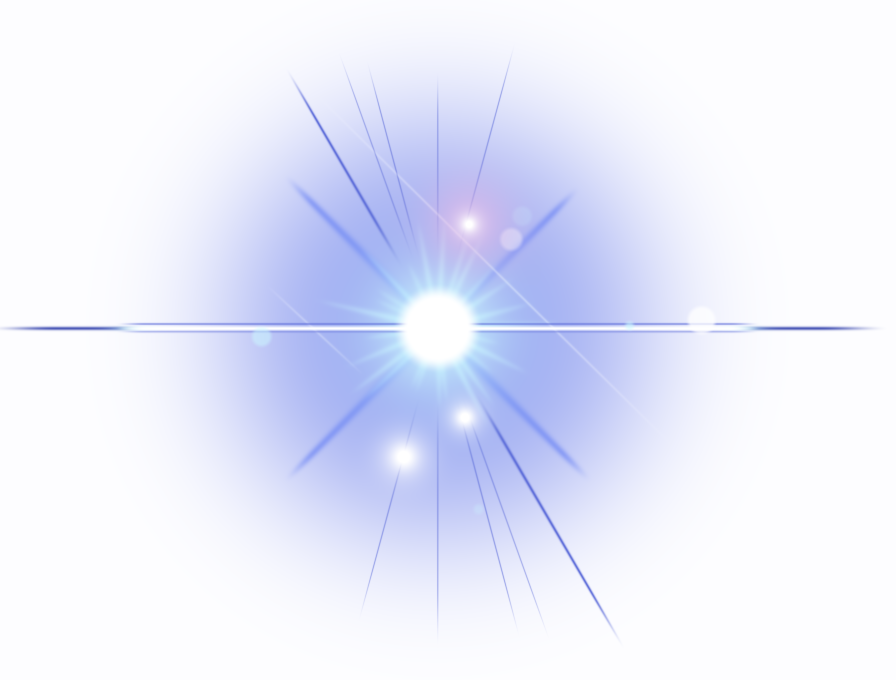
Reproduce this background procedurally as a Shadertoy shader.

```glsl
const vec3 PAPER = vec3(0.994, 0.994, 1.0);
const vec3 HALO_SHADE = vec3(0.40, 0.35, 0.06);
const vec3 RAY_BLUE = vec3(0.36, 0.42, 0.85);
const vec3 BEAM_BLUE = vec3(0.40, 0.50, 0.96);
const vec3 ICE = vec3(0.80, 0.98, 1.0);
const vec3 PINK = vec3(0.92, 0.73, 0.90);
const vec3 WHITE = vec3(1.0);

float hash(float n) {
    return fract(sin(n * 12.9898) * 43758.5453);
}

float bell(float d, float width) {
    return exp(-d * d / (width * width));
}

// Tapered ray leaving the origin at an angle in degrees
float ray(vec2 p, float angle, float len, float width) {
    float a = radians(angle);
    vec2 dir = vec2(cos(a), sin(a));
    float along = dot(p, dir) / len;
    float across = dir.x * p.y - dir.y * p.x;
    float taper = width * (1.0 - 0.45 * clamp(along, 0.0, 1.0));
    return bell(across, taper) * step(0.0, along) * (1.0 - smoothstep(0.8, 1.0, along));
}

// Thin line between two points, fading at both ends
float streak(vec2 p, vec2 a, vec2 b, float width) {
    vec2 ab = b - a;
    float t = clamp(dot(p - a, ab) / dot(ab, ab), 0.0, 1.0);
    return bell(length(p - a - ab * t), width) * 4.0 * t * (1.0 - t);
}

float disc(vec2 p, vec2 center, float radius, float blur) {
    return 1.0 - smoothstep(radius - blur, radius + blur, length(p - center));
}

vec3 addRays(vec3 color, vec2 p) {
    // Angle, upper length, lower length, strength
    vec4 rays[5] = vec4[5](
        vec4(120.2, 0.445, 0.548, 0.95),
        vec4(109.7, 0.435, 0.490, 0.42),
        vec4(104.8, 0.410, 0.472, 0.50),
        vec4(90.0, 0.380, 0.470, 0.48),
        vec4(74.9, 0.438, 0.448, 0.48));
    float reveal = smoothstep(0.10, 0.19, length(p));
    for (int i = 0; i < 5; i++) {
        vec4 r = rays[i];
        float width = mix(0.0017, 0.0030, smoothstep(0.6, 0.9, r.w));
        float amount = ray(p, r.x, r.y, width) + ray(p, r.x + 180.0, r.z, width);
        color = mix(color, RAY_BLUE, min(amount, 1.0) * r.w * reveal);
    }
    // Broad diagonal beams
    for (int i = 0; i < 4; i++) {
        float angle = 45.0 + 90.0 * float(i);
        float amount = ray(p, angle, i == 0 ? 0.295 : 0.32, 0.0085);
        color = mix(color, BEAM_BLUE, 0.58 * amount);
    }
    return color;
}

vec3 addSpikes(vec3 color, vec2 p) {
    for (int i = 0; i < 26; i++) {
        float n = float(i);
        float angle = (n + 0.8 * hash(n + 1.0)) * 360.0 / 26.0;
        float len = mix(0.10, 0.20, hash(n + 40.0));
        float fade = max(1.0 - length(p) / len, 0.0);
        color = mix(color, ICE, 0.75 * fade * ray(p, angle, len, 0.0065));
    }
    return color;
}

vec3 addHorizon(vec3 color, vec2 p) {
    float x = abs(p.x);
    float tip = 1.0 - smoothstep(0.56, 0.665, x);
    float inner = 1.0 - smoothstep(0.43, 0.475, x);
    float edges = bell(p.y - 0.0065, 0.0016) + 0.75 * bell(p.y + 0.0045, 0.0018);
    color = mix(color, RAY_BLUE, 0.65 * edges * inner);
    color = mix(color, RAY_BLUE * 0.85, bell(p.y, 0.0026) * tip * (1.0 - inner));
    color = mix(color, ICE, 0.7 * bell(p.y, 0.003) * bell(x - 0.45, 0.03));
    return mix(color, WHITE, bell(p.y, 0.0030) * inner);
}

vec3 addFlares(vec3 color, vec2 p) {
    // Position, radius, opacity of the pale discs
    vec4 discs[6] = vec4[6](
        vec4(0.108, 0.131, 0.016, 0.42),
        vec4(0.124, 0.165, 0.014, 0.20),
        vec4(-0.259, -0.012, 0.014, 0.50),
        vec4(0.388, 0.012, 0.020, 0.75),
        vec4(0.282, 0.004, 0.006, 0.60),
        vec4(0.060, -0.266, 0.007, 0.25));
    for (int i = 0; i < 6; i++) {
        vec4 d = discs[i];
        vec3 tint = i == 0 || i == 3 ? WHITE : ICE;
        color = mix(color, tint, d.w * disc(p, d.xy, d.z, 0.004));
    }
    // Soft sparks
    vec3 sparks[3] = vec3[3](
        vec3(0.046, 0.153, 0.020), vec3(-0.050, -0.189, 0.040), vec3(0.040, -0.131, 0.028));
    color = mix(color, PINK, 0.65 * bell(length(p - sparks[0].xy), 0.065));
    for (int i = 0; i < 3; i++) {
        float d = length(p - sparks[i].xy);
        float glow = 0.6 * bell(d, sparks[i].z) + 0.5 * bell(d, sparks[i].z * 0.5);
        color = mix(color, WHITE, min(glow, 1.0));
    }
    return color;
}

void mainImage(out vec4 fragColor, in vec2 fragCoord) {
    vec2 p = (fragCoord - 0.5 * iResolution.xy) / iResolution.y - vec2(-0.015, 0.017);
    float r = length(p);
    vec3 color = PAPER - HALO_SHADE * exp(-pow(r / 0.32, 3.2));
    color = addRays(color, p);
    color = mix(color, WHITE, 0.35 * streak(p, vec2(-0.18, 0.345), vec2(0.345, -0.172), 0.002));
    color = mix(color, WHITE, 0.25 * streak(p, vec2(-0.25, 0.062), vec2(-0.11, -0.068), 0.002));
    // Central burst
    color = mix(color, ICE, 0.35 * bell(r, 0.135));
    color = addSpikes(color, p);
    color = mix(color, ICE, 0.9 * bell(r, 0.078));
    color = addHorizon(color, p);
    color = addFlares(color, p);
    color = mix(color, WHITE, disc(p, vec2(0.0), 0.055, 0.012));
    fragColor = vec4(color, 1.0);
}
```
